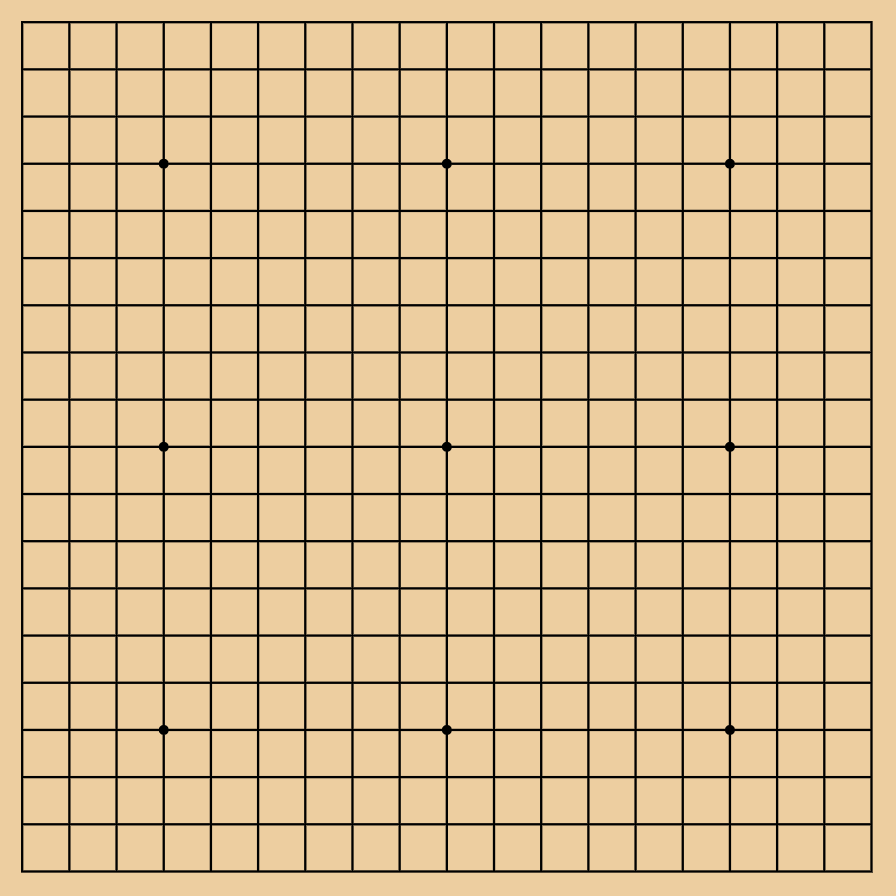
Give the GLSL for this pattern, as a WebGL 2 fragment shader.

```glsl
#version 300 es
precision highp float;
// Draws a wooden game board: an 18 by 18 grid of thin black lines with nine star points.

uniform vec2 u_resolution;
out vec4 outColor;

// Lengths are fractions of the canvas side.
const vec3 WOOD_COLOR = vec3(0.929, 0.808, 0.627);
const vec3 INK_COLOR = vec3(0.0);
const vec2 BOARD_CENTER = vec2(0.4987, 0.5013);
const float CELL_SIZE = 0.05266;
const float CELLS_PER_SIDE = 18.0;
const float LINE_WIDTH = 0.0026;
const float STAR_RADIUS = 0.0056;
const float STAR_STEP = 6.0; // cells between star points

// Offset from p to the nearest of the points spaced evenly from -last to last.
vec2 nearestOffset(vec2 p, float spacing, float last) {
    return p - spacing * clamp(round(p / spacing), -last, last);
}

// Signed distance to the grid lines, with square outer corners.
float gridDistance(vec2 p) {
    float halfCount = 0.5 * CELLS_PER_SIDE;
    float halfWidth = 0.5 * LINE_WIDTH;
    vec2 across = abs(nearestOffset(p, CELL_SIZE, halfCount)) - halfWidth;
    vec2 beyondEnd = abs(p) - (halfCount * CELL_SIZE + halfWidth);
    vec2 lines = max(across, beyondEnd.yx);
    return min(lines.x, lines.y);
}

// Signed distance to the three by three star points.
float starDistance(vec2 p) {
    return length(nearestOffset(p, STAR_STEP * CELL_SIZE, 1.0)) - STAR_RADIUS;
}

// Fraction of a pixel covered by a shape at the given signed distance.
float coverage(float signedDistance, float pixelSize) {
    return clamp(0.5 - signedDistance / pixelSize, 0.0, 1.0);
}

void main() {
    float side = min(u_resolution.x, u_resolution.y);
    float pixelSize = 1.0 / side;
    vec2 canvas = (gl_FragCoord.xy - 0.5 * u_resolution) / side + 0.5;
    vec2 p = canvas - BOARD_CENTER;

    // Lines thinner than a pixel fade instead of growing.
    float lineInk = min(coverage(gridDistance(p), pixelSize), LINE_WIDTH / pixelSize);
    float starInk = coverage(starDistance(p), pixelSize);

    outColor = vec4(mix(WOOD_COLOR, INK_COLOR, max(lineInk, starInk)), 1.0);
}
```
